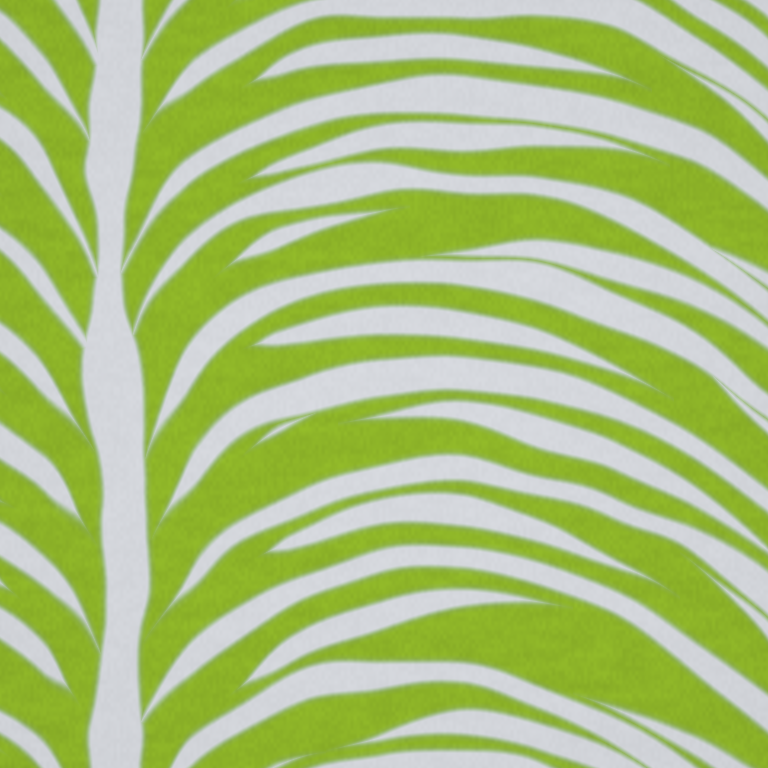
Write a WebGL 1 fragment shader that draws this texture.

```glsl
precision highp float;
uniform vec2 u_resolution;

#define PERIOD 0.130        // height of one main stripe plus one tongue
#define MAIN_WIDTH 0.145    // half width, in periods
#define TONGUE_WIDTH 0.195
#define TONGUE_RATE 1.6     // tongues per canvas width
#define SPINE_X 0.155
#define RISE 0.30           // climb of the stripes away from the spine
#define BLUR 0.0048
#define GREEN vec3(0.55, 0.70, 0.155)
#define HALO vec3(0.55, 0.69, 0.26)
#define WHITE vec3(0.825, 0.835, 0.855)

float hash(vec2 p) {
  vec3 q = fract(p.xyx * vec3(0.1031, 0.1030, 0.0973));
  q += dot(q, q.yzx + 33.33);
  return fract((q.x + q.y) * q.z);
}

float noise(vec2 p) {
  vec2 i = floor(p), f = fract(p);
  f = f * f * (3.0 - 2.0 * f);
  return mix(mix(hash(i), hash(i + vec2(1, 0)), f.x),
             mix(hash(i + vec2(0, 1)), hash(i + vec2(1, 1)), f.x), f.y);
}

float fromSpine(vec2 p) {
  float bend = noise(vec2(p.y * 3.5, 7.0)) - 0.5;
  float kink = noise(vec2(p.y * 13.0, 2.0)) - 0.5;
  return p.x - SPINE_X - 0.035 * bend - 0.012 * kink;
}

// Stripe coordinate: climbs steeply from the spine, then arches downward
float phase(vec2 p) {
  float s = abs(fromSpine(p));
  float fall = max(p.x - 0.5, 0.0);
  float arch = -RISE * exp(-s / 0.11) - 0.75 * fall * fall;
  float warp = 0.05 * (noise(p * 3.2 + 4.0) - 0.5) + 0.016 * (noise(p * 10.0) - 0.5);
  return (p.y - arch + warp) / PERIOD;
}

// Signed distance to the stripes, positive inside the white
float stripes(vec2 p) {
  float side = fromSpine(p), s = abs(side);
  float v = phase(p), e = 0.002;
  float slope = length(vec2(phase(p + vec2(e, 0)) - v, phase(p + vec2(0, e)) - v)) / e;
  float widen = clamp(sqrt(slope * PERIOD), 0.9, 1.7);
  float root = 1.0 - smoothstep(0.02, 0.10, s);
  float inner = 1.0 - smoothstep(0.08, 0.22, s);
  float best = -1.0;

  for (int k = -1; k <= 1; k++) {
    float id = floor(v) + float(k);
    float t = v - id;

    // Long main stripe, swelling and wandering
    float wander = 0.20 * (noise(vec2(p.x * 5.0, id + 40.0)) - 0.5);
    float swell = 0.11 * (noise(vec2(p.x * 7.0, id + 80.0)) - 0.5);
    float taper = mix(0.12, 0.42, hash(vec2(id, step(0.0, side) + 5.0)));
    float w = (MAIN_WIDTH + swell) * widen - taper * root;
    best = max(best, w - abs(t - wander));

    // Pointed tongue that may drift into a neighbouring stripe
    float along = p.x * TONGUE_RATE + hash(vec2(id, 3.0));
    float q = 2.0 * fract(along) - 1.0;
    float drift = 0.9 * (hash(vec2(id + 9.0, floor(along) + 20.0)) - 0.5);
    w = TONGUE_WIDTH * (1.0 - q * q) - 0.045 - 0.35 * inner;
    best = max(best, w - abs(t - 0.5 - drift * q - 0.5 * wander));
  }
  return best / slope;
}

float spine(vec2 p) {
  float halfWidth = 0.008 + 0.030 * noise(vec2(p.y * 6.0, 15.0))
                  + 0.006 * noise(vec2(p.y * 22.0, 31.0));
  return halfWidth - abs(fromSpine(p));
}

void main() {
  vec2 p = gl_FragCoord.xy / u_resolution.y;
  float d = max(stripes(p), spine(p));

  // Soft print edge with a cool halo on the green side
  float ink = smoothstep(-BLUR, BLUR, d);
  vec3 color = mix(GREEN, HALO, smoothstep(-0.010, -0.002, d));
  color = mix(color, WHITE, ink);
  color -= vec3(0.035, 0.012, 0.0) * 4.0 * ink * (1.0 - ink);

  // Knit grain, slubs and gentle shading
  float grain = noise(p * vec2(240.0, 170.0)) - 0.5;
  float slub = noise(p * vec2(28.0, 75.0) + 11.0) - 0.5;
  float shade = 1.015 - 0.07 * dot(p - 0.5, p - 0.5);
  color *= shade + mix(0.05, 0.022, ink) * grain + mix(0.045, 0.012, ink) * slub;

  gl_FragColor = vec4(color, 1.0);
}
```
